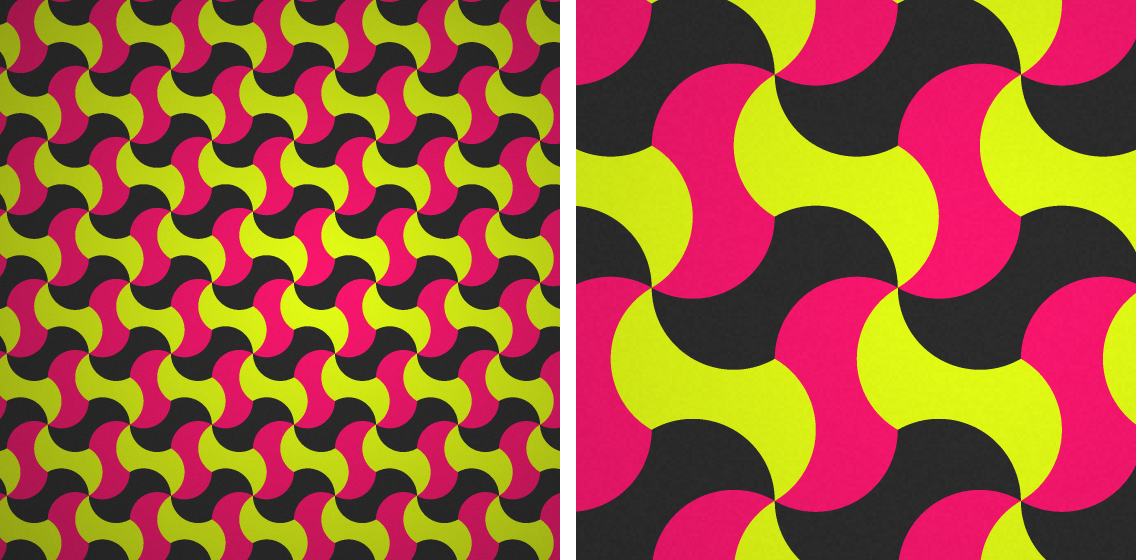
Left: the whole. Right: its middle third, enlarged.
This pattern is drawn by a Shadertoy shader. Its source:

```glsl
const float SECTOR = 1.0471976; // sixth of a turn

// Offset from the nearest point of a unit triangular lattice
vec2 latticeOffset(vec2 p) {
    vec2 period = vec2(1.0, sqrt(3.0));
    vec2 a = mod(p + 0.5 * period, period) - 0.5 * period;
    vec2 b = mod(p, period) - 0.5 * period;
    return dot(a, a) < dot(b, b) ? a : b;
}

float hash(vec2 p) {
    p = fract(p * vec2(0.1031, 0.1137));
    p += dot(p, p.yx + 33.33);
    return fract((p.x + p.y) * p.x * 91.7);
}

// Six blades swirl around each lattice point, bounded by circular arcs
vec3 bladeColor(vec2 uv) {
    vec2 q = latticeOffset((uv - vec2(0.3784, 0.4954)) / 0.1465);
    float swirl = acos(min(1.5 * length(q), 1.0));
    float blade = mod(floor((atan(q.y, q.x) + swirl) / SECTOR), 3.0);
    vec3 black = vec3(0.17);
    vec3 pink = vec3(0.98, 0.085, 0.43);
    vec3 lime = vec3(0.89, 0.99, 0.08);
    return blade < 0.5 ? black : blade < 1.5 ? pink : lime;
}

void mainImage(out vec4 fragColor, in vec2 fragCoord) {
    vec2 uv = fragCoord / iResolution.y;

    // Supersampled edges
    vec3 color = vec3(0.0);
    for (int i = 0; i < 9; i++) {
        vec2 jitter = (vec2(i % 3, i / 3) - 1.0) / 3.0;
        color += bladeColor((fragCoord + jitter) / iResolution.y) / 9.0;
    }

    // Off-centre glow fading to the corners
    vec2 fromGlow = fragCoord / iResolution.xy - vec2(0.58, 0.5);
    float glow = 1.04 - 0.58 * sqrt(dot(fromGlow, fromGlow) + 0.006);
    color = mix(vec3(0.09), color, glow);

    // Faint grain
    color += 0.016 * (hash(floor(uv * 512.0)) - 0.5);
    fragColor = vec4(color, 1.0);
}
```
